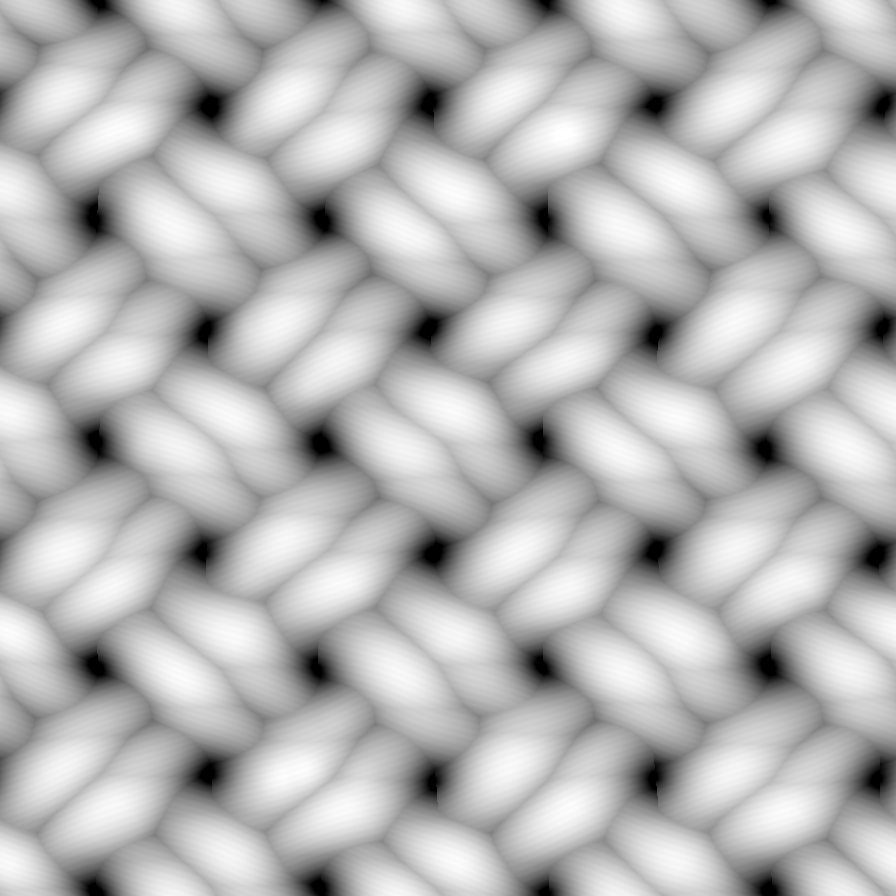
A three.js fragment shader for this texture map:

```glsl
// Grey height map of a diagonal basket weave made of plump paired strands.
varying vec2 vUv;

const float REPEATS = 4.0;                     // weave cells across and down
const vec2 WEAVE_ORIGIN = vec2(0.436, 0.523);  // centre of a rising block in its cell
const vec2 AXIS = vec2(0.84, -0.5426);         // strand direction in a block
const vec2 CURVATURE = vec2(3.0, 12.0);        // falloff along and across a strand
const vec2 FIRST_LOBE = vec2(0.076, 0.146);    // bright lobe of the first strand
const vec2 STRAND_STEP = vec2(-0.26, -0.17);   // from one strand to its twin
const vec2 LOWER_STEP = vec2(0.135, -0.187);   // bright lobe to the sinking lobe
const vec2 UPPER_STEP = vec2(-0.079, 0.109);   // bright lobe to the rising lobe
const vec3 LOBE_TOPS = vec3(0.995, 0.865, 0.80); // bright, sinking, rising
const float HOLE_DEPTH = 0.60;
const float HOLE_FALLOFF = 9.0;
const float SIZE_JITTER = 0.07;
const float SHIFT_JITTER = 0.035;
const float TOP_JITTER = 0.03;
const float FIBRE_FREQUENCY = 225.0;
const float FIBRE_DEPTH = 0.006;
const float FLECK_GRID = 28.0;                 // wear cells across the canvas
const float FLECK_STRENGTH = 0.045;
const float TAU = 6.2831853;

vec2 hash2(vec2 p) {
  vec3 q = fract(p.xyx * vec3(0.1031, 0.1030, 0.0973));
  q += dot(q, q.yzx + 33.33);
  return fract((q.xx + q.yz) * q.zy);
}

// Offset to the nearest point of the unit lattice
vec2 wrapCentred(vec2 p) {
  return fract(p + 0.5) - 0.5;
}

float lobe(vec2 p, float top) {
  vec2 q = vec2(dot(p, AXIS), dot(p, vec2(-AXIS.y, AXIS.x)));
  return top - dot(CURVATURE, q * q);
}

// Two parallel strands, each with a bright, a sinking and a rising lobe
float block(vec2 p, vec2 id) {
  float height = 0.0;
  p *= 1.0 + SIZE_JITTER * (hash2(id + 7.3).x - 0.5);
  for (int i = 0; i < 2; i++) {
    float strand = float(i);
    vec2 r = hash2(id + strand * 17.7 + 3.1);
    vec2 s = hash2(id + strand * 29.3 + 51.9);
    vec2 q = p - FIRST_LOBE - strand * STRAND_STEP - SHIFT_JITTER * (r - 0.5);
    vec3 tops = LOBE_TOPS + TOP_JITTER * (vec3(s, r.x) - 0.5);
    height = max(height, lobe(q, tops.x));
    height = max(height, lobe(q - LOWER_STEP, tops.y));
    height = max(height, lobe(q - UPPER_STEP, tops.z));
  }
  float across = dot(p, normalize(vec2(0.35, 1.0)));
  return height + FIBRE_DEPTH * sin(across * FIBRE_FREQUENCY);
}

// Sparse soft cellular spots that wrap at the canvas edge
float flecks(vec2 uv) {
  vec2 g = uv * FLECK_GRID;
  vec2 cell = floor(g);
  float sum = 0.0;
  for (int y = -1; y <= 1; y++) {
    for (int x = -1; x <= 1; x++) {
      vec2 c = cell + vec2(float(x), float(y));
      vec2 id = mod(c, FLECK_GRID);
      vec2 r = hash2(id + 91.7);
      float present = step(0.88, hash2(id + 13.9).x);
      float d = length(g - c - 0.2 - 0.6 * r);
      sum += present * (r.y - 0.25) * (1.0 - smoothstep(0.1, 0.75, d));
    }
  }
  return sum;
}

// Slow bending of the weave with whole-numbered waves
vec2 sway(vec2 uv) {
  vec2 a = sin(TAU * (uv.yx * vec2(3.0, 2.0) + uv * vec2(1.0, 3.0)));
  vec2 b = sin(TAU * (uv.yx * vec2(5.0, 7.0) - uv * vec2(4.0, 2.0)) + 1.7);
  return 0.012 * a + 0.007 * b;
}

void main() {
  vec2 p = vUv * REPEATS + sway(vUv) - WEAVE_ORIGIN;

  // Rising blocks mirror the falling blocks half a cell away
  vec2 risingId = mod(floor(p + 0.5), REPEATS);
  vec2 fallingId = mod(floor(p), REPEATS);
  vec2 rising = wrapCentred(p);
  vec2 falling = wrapCentred(p - 0.5);
  float height = max(block(rising * vec2(1.0, -1.0), risingId),
                     block(falling, fallingId + 40.0));

  // Dark pits where four blocks meet
  float pit = min(length(wrapCentred(p - vec2(0.5, 0.0))),
                  length(wrapCentred(p - vec2(0.0, 0.5))));
  height -= HOLE_DEPTH * exp(-HOLE_FALLOFF * pit);

  height += FLECK_STRENGTH * flecks(vUv) * smoothstep(0.4, 0.8, height);
  gl_FragColor = vec4(vec3(clamp(height, 0.0, 1.0)), 1.0);
}
```
